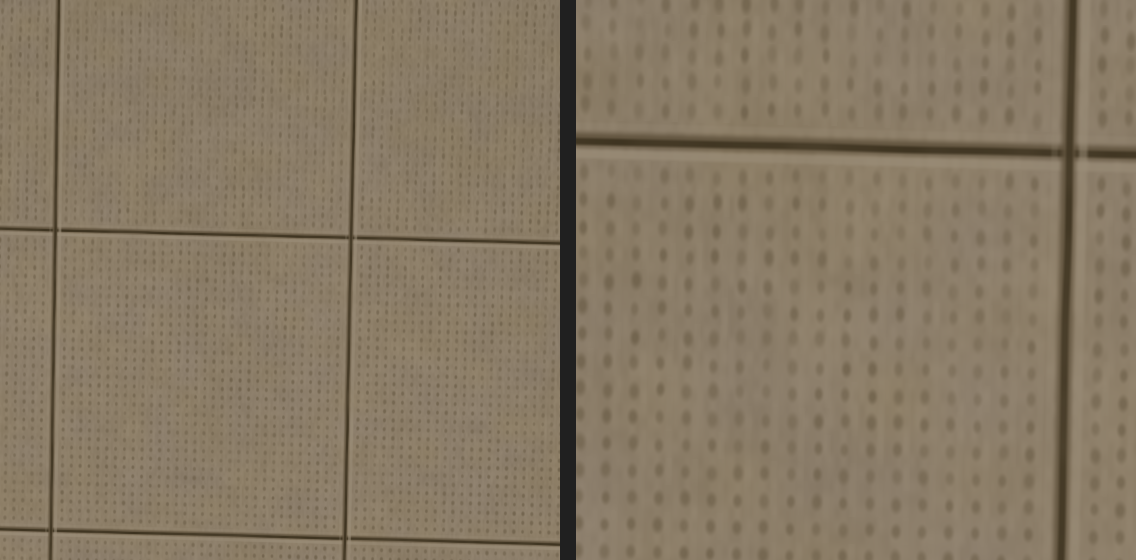
Left: the whole. Right: its middle third, enlarged.
Reproduce this texture procedurally as a three.js fragment shader.

```glsl
// Perforated beige ceiling tiles with dark, slightly skewed joints.
varying vec2 vUv;

const vec3 PANEL = vec3(0.553, 0.496, 0.413);
const vec3 PANEL_SHADE = vec3(0.515, 0.462, 0.372);
const vec3 HOLE = vec3(0.415, 0.362, 0.275);
const vec3 LIP = vec3(0.605, 0.553, 0.470);
const vec3 JOINT_SOFT = vec3(0.375, 0.322, 0.238);
const vec3 JOINT_DARK = vec3(0.235, 0.195, 0.120);

const vec2 TILE_SIZE = vec2(0.525, 0.537);  // spacing of the joints
const float HOLES = 32.0;                   // holes along one tile side
const float HOLE_MARGIN = 0.022;            // plain rim, in tile units
const vec2 HOLE_RADIUS = vec2(0.0037, 0.0050);
const float JOINT_HALF = 0.0036;
const float GRAIN = 0.020;

float hash(vec2 p) {
  vec3 q = fract(vec3(p.xyx) * 0.1031);
  q += dot(q, q.yzx + 33.33);
  return fract((q.x + q.y) * q.z);
}

float noise(vec2 p) {
  vec2 i = floor(p);
  vec2 f = fract(p);
  f = f * f * (3.0 - 2.0 * f);
  float low = mix(hash(i), hash(i + vec2(1.0, 0.0)), f.x);
  float high = mix(hash(i + vec2(0.0, 1.0)), hash(i + vec2(1.0)), f.x);
  return mix(low, high, f.y);
}

// Canvas position to tile coordinates, with the joints on whole numbers.
vec2 tileSpace(vec2 p) {
  float u = (p.x - 0.0898 - 0.0144 * p.y) / (0.5248 + 0.0064 * p.y);
  float v = (p.y - 0.0560 + 0.0274 * p.x) / (0.5364 + 0.0014 * p.x);
  return vec2(u, v);
}

// Soft band of half width w around d = 0.
float band(float d, float w) {
  return 1.0 - smoothstep(w * 0.35, w * 1.35, abs(d));
}

// Hole darkness in x, pale flank beside the hole in y.
vec2 perforation(vec2 tile, float height) {
  vec2 local = fract(tile);
  vec2 grid = (local - HOLE_MARGIN) / (1.0 - 2.0 * HOLE_MARGIN) * HOLES;
  if (min(grid.x, grid.y) < 0.0 || max(grid.x, grid.y) > HOLES) return vec2(0.0);

  vec2 id = floor(grid) + floor(tile) * 53.0 + 80.0;
  float blur = smoothstep(0.15, 0.85, height);
  vec2 pitch = TILE_SIZE * (1.0 - 2.0 * HOLE_MARGIN) / HOLES;
  vec2 jitter = (vec2(hash(id + 7.0), hash(id + 19.0)) - 0.5) * vec2(0.12, 0.34) * blur;
  vec2 d = (fract(grid) - 0.5 - jitter) * pitch;

  // Holes stretch into faint, uneven streaks toward the top.
  vec2 radius = HOLE_RADIUS * vec2(1.0 - 0.12 * blur, 1.0 + 0.42 * blur);
  radius *= 0.86 + 0.28 * hash(id + 31.0);
  float patches = noise(id * 0.23);
  float strength = mix(0.82, 0.20 + 0.62 * hash(id), 0.25 + 0.65 * blur);
  strength *= 0.65 + 0.55 * patches;
  float hole = 1.0 - smoothstep(0.25, 1.15, length(d / radius));
  float flank = band(d.x - 0.0056, 0.0022) * (0.3 + 0.7 * hash(id + 43.0));
  return vec2(hole * strength, flank);
}

// Groove across one axis: d is the signed distance, side points to the bright lip.
vec3 groove(vec3 base, float d, float side, float along, float seed) {
  float wear = noise(vec2(along * 17.0, seed));
  float fine = noise(vec2(along * 75.0, seed + 9.0));
  float e = d * side;
  vec3 c = mix(base, LIP, band(e - 0.0086, 0.0030) * (0.40 + 0.35 * wear));
  c = mix(c, LIP, band(e + 0.0083, 0.0022) * 0.22);
  c = mix(c, JOINT_SOFT, band(e, JOINT_HALF * 1.35) * 0.88);
  float core = band(e - 0.0006 - 0.0012 * (wear - 0.5), JOINT_HALF * 0.65);
  return mix(c, JOINT_DARK, core * (0.55 + 0.30 * wear + 0.15 * fine));
}

void main() {
  vec2 p = vUv;
  vec2 tile = tileSpace(p);
  vec2 nearest = floor(tile + 0.5);
  vec2 d = (tile - nearest) * TILE_SIZE;

  // Panel tone: broad light, mottling and a faint warm or grey cast.
  float cloud = noise(p * 5.0 + 3.0);
  float mottle = noise(p * 34.0);
  float shade = 0.40 * smoothstep(0.3, 1.0, p.y) * (0.5 + 0.5 * p.x);
  vec3 color = mix(PANEL, PANEL_SHADE, clamp(shade + 0.35 * (cloud - 0.4), 0.0, 1.0));
  color += vec3(0.004, 0.002, -0.010) * (2.0 * noise(p * 21.0 + 40.0) - 1.0);
  color += (mottle - 0.5) * GRAIN;
  color += (noise(p * vec2(270.0, 130.0)) - 0.5) * GRAIN * 1.3;

  // Holes.
  vec2 perf = perforation(tile, p.y);
  color = mix(color, LIP, perf.y * 0.20);
  color = mix(color, HOLE, perf.x * 0.78);

  // Joints, the upright ones lying over the level ones.
  color = groove(color, d.y, -1.0, p.x, nearest.y * 13.0 + 2.0);
  color = groove(color, d.x, 1.0, p.y, nearest.x * 13.0 + 50.0);

  gl_FragColor = vec4(color, 1.0);
}
```
